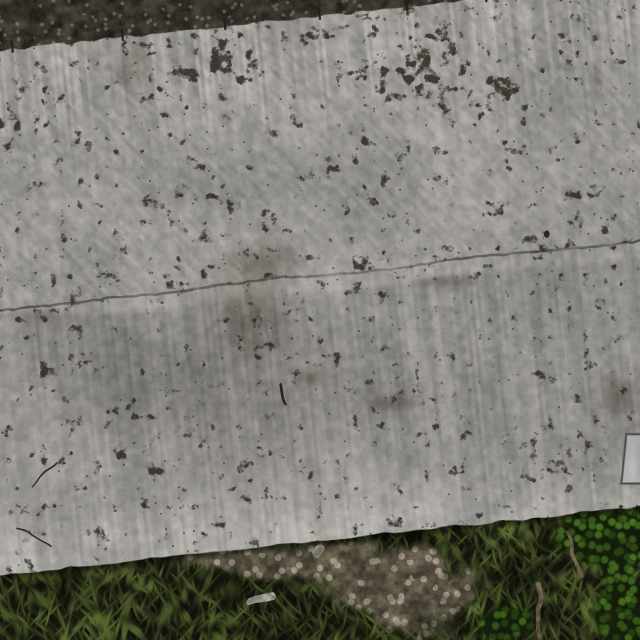
A Shadertoy shader for this texture:

```glsl
// Weathered concrete slab from above, with a joint across it, soil above and
// grass below. Sheared coordinates place edges and streaks; value noise and
// scattered cells supply grain, stains and plants.

float hash(vec2 p) {
    vec3 q = fract(p.xyx * .1031);
    q += dot(q, q.yzx + 33.33);
    return fract((q.x + q.y) * q.z);
}

float noise(vec2 p) {
    vec2 i = floor(p), f = fract(p);
    f *= f * (3. - 2. * f);
    return mix(mix(hash(i), hash(i + vec2(1, 0)), f.x),
               mix(hash(i + vec2(0, 1)), hash(i + 1.), f.x), f.y);
}

float fbm(vec2 p) {
    float sum = 0., amp = .53;
    for (int i = 0; i < 4; i++) {
        sum += amp * noise(p);
        p = mat2(1.6, 1.2, -1.2, 1.6) * p + 17.3;
        amp *= .5;
    }
    return sum;
}

// Distance to the nearest scattered point, and its random id
vec2 scatter(vec2 p) {
    vec2 best = vec2(9, 0);
    for (int k = 0; k < 9; k++) {
        vec2 c = floor(p) + vec2(k % 3 - 1, k / 3 - 1);
        float d = length(c + vec2(hash(c), hash(c + 51.7)) - p);
        if (d < best.x) best = vec2(d, hash(c + 8.1));
    }
    return best;
}

float blob(vec2 p, float x, float y, float rx, float ry) {
    vec2 d = (p - vec2(x, y)) / vec2(rx, ry);
    return exp(-dot(d, d));
}

float stroke(vec2 p, float x, float y, float dx, float dy, float width) {
    vec2 a = p - vec2(x, y), d = vec2(dx, dy);
    float px = .7 / iResolution.y;
    return smoothstep(px, -px, length(a - d * clamp(dot(a, d) / dot(d, d), 0., 1.)) - width);
}

vec3 soil(vec2 p) {
    vec2 grit = scatter(p * 95.);
    return vec3(.215, .2, .17) * (.3 + 1.35 * fbm(p * 75.))
        + .17 * step(.7, grit.y) * smoothstep(.4, .15, grit.x);
}

vec3 verge(vec2 p) {
    // Blades in several directions
    float blades = 0.;
    for (float a = -.8; a < .9; a += .53) {
        vec2 q = mat2(cos(a), sin(a), -sin(a), cos(a)) * (p + .006 * noise(p * 40.));
        blades = max(blades, noise(q * vec2(210, 34) + 31. * a) * (.6 + .4 * noise(p * 60.)));
    }
    vec3 col = mix(vec3(.06, .065, .035), vec3(.31, .36, .17), smoothstep(.32, .95, blades));
    col *= .55 + .85 * fbm(p * 11.);
    // Bare earth with pebbles
    float patches = .7 * fbm(p * 30.) - .35;
    float bare = blob(p, .64, .075, .12, .07) + .85 * blob(p, .43, .125, .2, .032);
    vec2 stone = scatter(p * 65.);
    vec3 earth = vec3(.38, .35, .285) * (.4 + fbm(p * 90.));
    earth += .22 * step(.55, stone.y) * smoothstep(.43, .25, stone.x);
    col = mix(col, earth, smoothstep(.35, .75, bare + patches));
    // Broad leaves
    float lush = blob(p, .95, .16, .1, .045) + blob(p, .79, .025, .05, .03) + blob(p, .98, .04, .05, .06);
    vec2 leaf = scatter(p * 72.);
    vec3 green = mix(vec3(.22, .36, .1) * (.6 + .7 * leaf.y), vec3(.07, .11, .035), smoothstep(.25, .6, leaf.x));
    return mix(col, green, .9 * smoothstep(.3, .55, lush + .6 * patches));
}

vec3 concrete(vec2 p, float s) {
    float u = p.x + .107 * p.y;
    float joint = s - .521 + .007 * noise(vec2(p.x * 16., 2)) + .003 * (noise(p * 90.) - .5);
    float upper = smoothstep(-.004, .004, joint);
    float tone = .4 + .048 * upper + .16 * fbm(p * 7.) + .15 * fbm(p * 95.);
    // Brushed streaks and trowel marks
    float brushed = mix(.85, .3 + smoothstep(.68, .86, s), upper);
    tone += .16 * brushed * (.6 * noise(vec2(u * 190., s * 7.)) + .4 * noise(vec2(u * 65., s * 3.)) - .5);
    vec2 w = p + .03 * noise(p * 9.) * vec2(1, -1);
    tone += .07 * upper * (noise(vec2(w.x + w.y, .25 * (w.y - w.x)) * 120.) - .5);
    // Pale lower margin, raised lip and joint line
    tone += .09 * smoothstep(.23, .1, s) + .06 * blob(p, .17, .17, .05, .04);
    tone += .06 * smoothstep(-.032, -.018, joint) * (1. - upper);
    tone -= (.1 + .2 * noise(vec2(p.x * 25., 7))) * smoothstep(.0032, .0008, abs(joint));
    vec3 col = tone * vec3(1, .985, .958);
    // Soft damp smudges
    float damp = .3 * blob(p, .33, .39, .26, .12) + blob(p, .41, .59, .055, .025)
        + blob(p, .39, .51, .05, .06) + blob(p, .06, .505, .06, .01) + blob(p, .7, .56, .05, .009)
        + blob(p, .48, .41, .02, .012) + blob(p, .965, .38, .03, .03) + blob(p, .205, .895, .02, .035)
        + blob(p, .932, .88, .006, .02) + blob(p, .61, .37, .035, .014);
    col *= 1. - vec3(.24, .25, .28) * min(damp, 1.) * (.4 + fbm(p * vec2(70, 35)));
    // Clusters of dark grit, and single pits
    float dirt = .16 * blob(vec2(p.x, joint), .6, .02, .5, .03) + blob(p, .66, .9, .07, .055)
        + blob(p, .345, .91, .05, .045) + blob(p, .5, .942, .03, .015) + blob(p, .01, .805, .02, .02)
        + blob(p, .79, .865, .03, .025) + blob(p, .237, .272, .02, .014) + blob(p, .068, .42, .013, .014)
        + blob(p, .183, .285, .01, .018) + blob(p, .047, .288, .011, .007);
    col = mix(col, vec3(.17, .16, .13), .85 * smoothstep(.66, .84, fbm(p * 72.) + .26 * min(dirt, 1.)));
    vec2 pit = scatter(p * 38.);
    return mix(col, vec3(.24), .7 * step(.8, pit.y) * smoothstep(.09, .03, pit.x));
}

void mainImage(out vec4 fragColor, in vec2 fragCoord) {
    vec2 p = fragCoord / iResolution.xy;
    float px = 1. / iResolution.y, s = p.y - .107 * p.x;
    vec3 col = s > .5 ? soil(p) : verge(p) * (1. - .45 * smoothstep(.087, .1015, s));
    float inside = min(.921 - s, s - .1015) + .005 * (noise(p * 55.) - .5);
    if (inside > -px) col = mix(col, concrete(p, s), smoothstep(-px, px, inside));
    // Pins, twigs and a dark spot
    vec2 q = p + .008 * vec2(noise(p * 45.), noise(p * 45. + 9.)) - .004;
    float dark = stroke(q, .438, .397, .007, -.03, .0022) + stroke(q, .029, .177, .052, -.031, .0011)
        + stroke(q, .052, .242, .039, .035, .0012) + stroke(q, .855, .634, .001, .001, .005);
    for (float k = 0.; k < 6.; k++) {
        float x = .02 + .178 * k - .006 * k * k;
        dark += stroke(p, x, .917 + .107 * x, -.002, .016, .0018);
    }
    col = mix(col, vec3(.13, .11, .09), .9 * min(dark, 1.));
    // Sticks and pale stones
    float grain = .7 + .5 * noise(p * 150.);
    col = mix(col, vec3(.42, .36, .29) * grain, max(stroke(q, .843, 0., 0., .087, .004), stroke(q, .886, .166, .022, -.066, .003)));
    col = mix(col, vec3(.6, .59, .55) * grain, max(stroke(q, .493, .136, .006, .006, .009), stroke(q, .39, .062, .034, .007, .006)));
    // White cloth with a shadowed rim
    vec2 cloth = abs(p - vec2(.964 + .1 * p.y, .283)) - vec2(.016, .037);
    float rim = max(cloth.x, cloth.y);
    col = mix(vec3(.27), col, smoothstep(.001, .005, rim));
    col = mix(vec3(.73) - .1 * noise(p * vec2(90, 30)), col, smoothstep(-px, px, rim));
    fragColor = vec4(col, 1);
}
```
